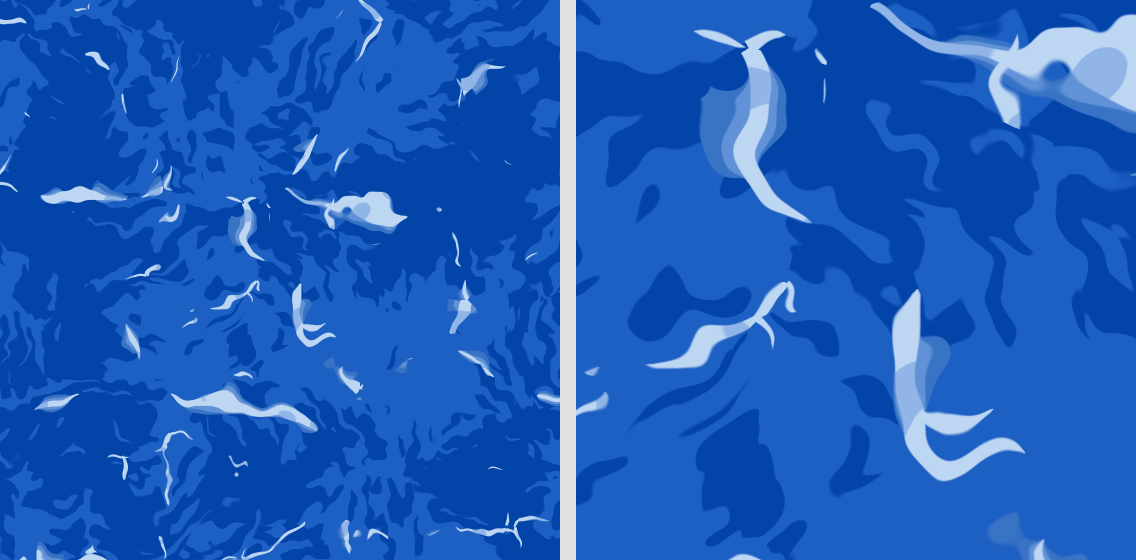
Left, the full canvas; right, a detail of the centre.
Reproduce this texture procedurally as a WebGL 1 fragment shader.

```glsl
precision highp float;
// Polished blue marble: two-tone crumpled facets crossed by broken pale veins.
uniform vec2 u_resolution;

const vec3 DEEP_BLUE = vec3(0.01, 0.265, 0.66);
const vec3 MID_BLUE = vec3(0.115, 0.375, 0.765);
const vec3 HAZE_BLUE = vec3(0.22, 0.45, 0.77);
const vec3 SKY_BLUE = vec3(0.38, 0.57, 0.84);
const vec3 SOFT_PALE = vec3(0.57, 0.71, 0.90);
const vec3 PALE = vec3(0.74, 0.84, 0.95);

const float VEIN_CELLS = 3.4;     // large vein network, cells per canvas
const float FACET_CELLS = 6.5;    // crumpled facets, cells per canvas
const float PATCH_SCALE = 3.8;    // broad light and dark patches
const float VEIN_THIN = 0.0014;   // least half width of a vein
const float VEIN_SWELL = 0.0075;  // extra half width where a vein thickens
const float TONE_BIAS = -0.05;    // lower gives more deep blue
const float TONE_SOFT = 0.012;
const float EDGE_SOFT = 0.0008;

struct Cell {
  float edge;    // distance to the nearest cell border
  float seed;    // random value shared by both sides of that border
  vec2 toCentre;
  vec2 id;
};

vec2 hash2(vec2 p) {
  vec3 q = fract(p.xyx * vec3(0.1031, 0.1030, 0.0973));
  q += dot(q, q.yzx + 33.33);
  return fract((q.xx + q.yz) * q.zy);
}

float corner(vec2 cell, vec2 offset) {
  return dot(hash2(cell + 57.0) * 2.0 - 1.0, offset);
}

// Gradient noise, centred on zero
float noise(vec2 p) {
  vec2 i = floor(p), f = p - i;
  vec2 u = f * f * f * (f * (f * 6.0 - 15.0) + 10.0);
  vec2 e = vec2(1.0, 0.0);
  float low = mix(corner(i, f), corner(i + e, f - e), u.x);
  float high = mix(corner(i + e.yx, f - e.yx), corner(i + 1.0, f - 1.0), u.x);
  return 1.4 * mix(low, high, u.y);
}

float fbm(vec2 p) {
  float sum = 0.0, amp = 0.5;
  for (int i = 0; i < 4; i++) {
    sum += amp * noise(p);
    p = mat2(1.6, 1.2, -1.2, 1.6) * p + 11.3;
    amp *= 0.5;
  }
  return sum;
}

vec2 warp(vec2 p) {
  return vec2(fbm(p + 3.7), fbm(p + 41.2));
}

// Voronoi cell around p, measured from the two nearest centres
Cell findCell(vec2 p) {
  vec2 first = vec2(9.0), second = vec2(9.0);
  vec2 firstId = vec2(0.0), secondId = vec2(0.0);
  for (int j = -1; j <= 1; j++) {
    for (int i = -1; i <= 1; i++) {
      vec2 id = floor(p) + vec2(float(i), float(j));
      vec2 r = id + 0.1 + 0.8 * hash2(id + 19.0) - p;
      if (dot(r, r) < dot(first, first)) {
        second = first; secondId = firstId;
        first = r; firstId = id;
      } else if (dot(r, r) < dot(second, second)) {
        second = r; secondId = id;
      }
    }
  }
  float edge = dot(0.5 * (first + second), normalize(second - first));
  return Cell(edge, hash2(firstId + secondId + 83.0).x, first, firstId);
}

// Half width of a vein; zero where the strength fails and the vein breaks
float veinWidth(float strength) {
  return VEIN_THIN * smoothstep(0.0, 0.12, strength) + VEIN_SWELL * max(strength, 0.0);
}

float cover(float dist, float width) {
  return smoothstep(-EDGE_SOFT, EDGE_SOFT, width - dist) * step(0.0002, width);
}

vec3 marble(vec2 p) {
  vec2 bend = warp(p * 4.0);
  vec2 q = p + 0.13 * bend + 0.012 * noise(p * 38.0);
  Cell facet = findCell(q * FACET_CELLS + 5.0);
  Cell network = findCell((p + 0.15 * bend) * VEIN_CELLS + 2.0);

  // Two-tone patches: broad shapes, slivers in each facet, light creases
  float angle = 6.2832 * hash2(facet.id).y;
  vec2 along = vec2(cos(angle), sin(angle));
  vec2 local = vec2(dot(facet.toCentre, along), dot(facet.toCentre, vec2(-along.y, along.x)));
  float sliver = noise(local * vec2(2.2, 7.5) + facet.id * 17.0) * smoothstep(0.0, 0.12, facet.edge);
  float crease = 1.0 - smoothstep(0.0, 0.15, facet.edge);
  float filament = 0.2 - abs(noise(q * 9.0 + 23.0));
  float tone = fbm(q * PATCH_SCALE + 7.0) + 0.42 * sliver + 0.14 * crease + 0.35 * filament + TONE_BIAS;
  vec3 color = mix(DEEP_BLUE, MID_BLUE, smoothstep(-TONE_SOFT, TONE_SOFT, tone));

  // Large veins and short splinters on the facet borders
  float swell = noise(p * 9.0 + 31.0);
  float mainWidth = veinWidth(2.2 * swell + 1.6 * network.seed - 0.9);
  float splinterWidth = 0.7 * veinWidth(2.0 * noise(p * 11.0 + 67.0) + 1.2 * facet.seed - 1.3);
  float mainDist = network.edge / VEIN_CELLS;
  float vein = max(cover(mainDist, mainWidth), cover(facet.edge / FACET_CELLS, splinterWidth));

  // Ragged halo, then the vein in flat pale steps
  float stain = noise(p * 16.0 + 13.0);
  float halo = mainWidth * (1.0 + 2.2 * smoothstep(0.0, 0.3, stain));
  color = mix(color, HAZE_BLUE, cover(mainDist, halo));
  color = mix(color, SKY_BLUE, cover(mainDist, mix(mainWidth, halo, 0.45)));
  vec3 veinColor = mix(PALE, SOFT_PALE, smoothstep(0.12, 0.16, noise(p * 24.0 + 51.0)));
  return mix(color, veinColor, vein);
}

void main() {
  // Four samples per pixel smooth the edges
  vec3 sum = vec3(0.0);
  for (int j = 0; j < 2; j++) {
    for (int i = 0; i < 2; i++) {
      vec2 jitter = 0.5 * vec2(float(i), float(j)) - 0.25;
      sum += marble((gl_FragCoord.xy + jitter) / u_resolution);
    }
  }
  gl_FragColor = vec4(sum * 0.25, 1.0);
}
```
